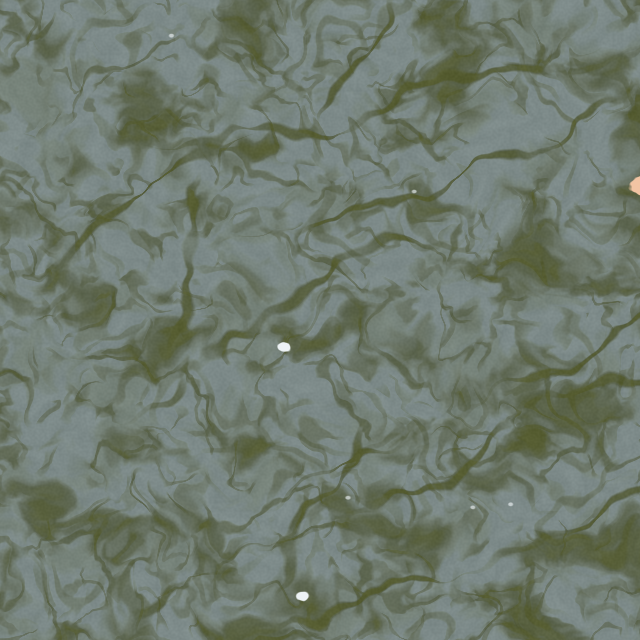
Give the GLSL for this texture, as a Shadertoy shader.

```glsl
// Rippled pond water: slate sky reflection broken by olive foliage patches,
// contour-like swirls and thin broken branches. Gradient noise with domain
// warping builds one "shade" value, which a ramp turns into sky or foliage.

const vec3 SKY = vec3(0.49, 0.542, 0.538);
const vec3 HAZE = vec3(0.467, 0.517, 0.483);
const vec3 MOSS = vec3(0.418, 0.458, 0.402);
const vec3 OLIVE = vec3(0.362, 0.398, 0.308);
const vec3 DEEP = vec3(0.335, 0.362, 0.19);
const vec3 GLINT = vec3(0.93, 0.95, 0.96);
const vec3 PEACH = vec3(0.95, 0.77, 0.64);

float hash(vec2 p) {
    vec3 q = fract(vec3(p.xyx) * 0.1031);
    q += dot(q, q.yzx + 33.33);
    return fract((q.x + q.y) * q.z);
}

float cornerSlope(vec2 cell, vec2 offset) {
    float angle = 6.2832 * hash(cell);
    return dot(vec2(cos(angle), sin(angle)), offset);
}

// Gradient noise, roughly -0.7 to 0.7
float noise(vec2 p) {
    vec2 i = floor(p), f = fract(p);
    vec2 u = f * f * f * (f * (f * 6.0 - 15.0) + 10.0);
    vec2 e = vec2(1.0, 0.0);
    float low = mix(cornerSlope(i, f), cornerSlope(i + e, f - e), u.x);
    float high = mix(cornerSlope(i + e.yx, f - e.yx), cornerSlope(i + 1.0, f - 1.0), u.x);
    return mix(low, high, u.y);
}

float fbm(vec2 p, int octaves) {
    float sum = 0.0, amp = 1.0;
    for (int i = 0; i < octaves; i++) {
        sum += amp * noise(p);
        p = mat2(0.8, 0.6, -0.6, 0.8) * p * 2.03 + 17.3;
        amp *= 0.5;
    }
    return sum;
}

vec2 warp(vec2 p, float freq, float amount) {
    return p + amount * vec2(fbm(p * freq + 31.0, 3), fbm(p * freq + 73.0, 3));
}

float stroke(float dist, float width) {
    return 1.0 - smoothstep(0.35 * width, width, abs(dist));
}

// Layers one coverage over another without exceeding one
float cover(float a, float b) {
    return 1.0 - (1.0 - a) * (1.0 - b);
}

// Nested rings following the height lines of a smooth field
float swirls(vec2 p, float freq, float rings) {
    float band = sin(rings * fbm(p * freq, 2));
    float mask = smoothstep(-0.12, 0.2, noise(p * freq * 1.3 + 50.0));
    return smoothstep(0.2, 0.85, band) * mask;
}

// Thin broken twigs along the zero line of a noise field
float twigs(vec2 p, float freq, float width) {
    float mask = smoothstep(-0.05, 0.15, noise(p * freq * 1.2 + 90.0));
    return stroke(fbm(p * freq, 2), width) * mask;
}

// Long wavering branch with uneven thickness, faded gaps and tapered ends
float branch(vec2 p, vec2 center, float angle, float reach, float width, float seed) {
    vec2 d = p - center;
    vec2 q = vec2(d.x * cos(angle) + d.y * sin(angle), d.y * cos(angle) - d.x * sin(angle));
    float wave = 0.07 * noise(vec2(q.x * 5.0, seed)) + 0.022 * noise(vec2(q.x * 19.0, seed + 9.0));
    float thick = width * (1.0 + 1.7 * noise(vec2(q.x * 15.0, seed + 5.0)));
    float ends = 1.0 - smoothstep(0.6 * reach, reach, abs(q.x));
    float gaps = smoothstep(-0.3, 0.1, noise(vec2(q.x * 9.0, seed + 2.0)));
    return stroke(q.y - wave, max(thick, 0.002) * (0.3 + 0.7 * ends)) * ends * mix(0.25, 1.0, gaps);
}

float branches(vec2 p) {
    float total = 0.0;
    for (int i = 0; i < 11; i++) {
        float k = float(i);
        vec2 rnd = vec2(hash(vec2(k, 3.0)), hash(vec2(k, 8.0)));
        bool steep = i % 4 == 2;
        float angle = steep ? 1.0 + 0.6 * rnd.x : 0.2 + 0.45 * rnd.x;
        float reach = steep ? 0.17 : 0.2 + 0.33 * rnd.y;
        vec2 center = vec2(0.15 + 0.7 * rnd.y, (k + 0.3 + 0.4 * rnd.x) / 11.0);
        float width = 0.004 + 0.006 * hash(vec2(k, 15.0));
        total = cover(total, 0.8 * branch(p, center, angle, reach, width, k * 7.3 + 0.4));
    }
    return total;
}

float disc(vec2 p, vec2 center, float radius) {
    float wobble = 1.0 + 0.3 * noise(p * 90.0);
    return 1.0 - smoothstep(radius - 0.0015, radius + 0.0015, length((p - center) * vec2(0.9, 1.2)) * wobble);
}

vec3 ramp(float shade) {
    vec3 c = mix(SKY, HAZE, smoothstep(0.06, 0.28, shade));
    c = mix(c, MOSS, smoothstep(0.22, 0.5, shade));
    c = mix(c, OLIVE, smoothstep(0.45, 0.72, shade));
    return mix(c, DEEP, smoothstep(0.68, 0.95, shade));
}

void mainImage(out vec4 fragColor, in vec2 fragCoord) {
    vec2 p = fragCoord / iResolution.y;
    vec2 bent = warp(p, 7.0, 0.04);
    vec2 rippled = warp(bent, 22.0, 0.012);

    // Foliage grows denser toward the bottom
    float density = 0.14 * (0.5 - p.y) + 0.15 * noise(p * 2.3 + 4.0);
    float patches = smoothstep(0.03, 0.5, fbm(rippled * vec2(6.5, 9.5) + 12.0, 4) + density);
    float haze = smoothstep(-0.2, 0.4, fbm(rippled * vec2(9.0, 11.0) + 40.0, 4) + density);

    float shade = cover(0.74 * patches, 0.27 * haze);
    shade = cover(shade, 0.36 * swirls(bent, 6.5, 17.0));
    shade = cover(shade, 0.32 * swirls(rippled + 7.0, 13.0, 12.0));
    shade = cover(shade, 0.55 * twigs(rippled, 7.0, 0.06));
    shade = cover(shade, 0.45 * twigs(rippled + 3.0, 14.0, 0.09));
    shade = cover(shade, branches(warp(p, 9.0, 0.018)));

    // Soft mottling and fine grain
    vec3 color = ramp(shade) + 0.03 * fbm(rippled * 45.0, 2) + 0.025 * noise(p * 230.0);

    // Bright floating specks, and one peach disc at the right edge
    for (int i = 0; i < 7; i++) {
        vec2 spot = vec2(hash(vec2(i, 21.0)), hash(vec2(i, 34.0)));
        float radius = i < 2 ? 0.009 : 0.0035;
        color = mix(color, GLINT, disc(p, spot * 0.9 + 0.05, radius) * (i < 2 ? 1.0 : 0.65));
    }
    color = mix(color, PEACH, disc(p, vec2(1.008, 0.71), 0.02));
    fragColor = vec4(color, 1.0);
}
```
